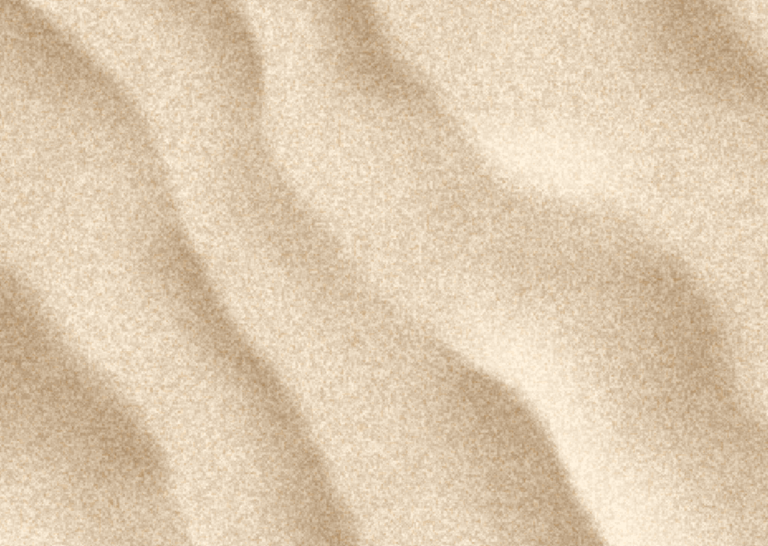
Give the GLSL for this texture, as a Shadertoy shader.

```glsl
float hash(vec2 p) {
    vec3 q = fract(p.xyx * 0.1031);
    q += dot(q, q.yzx + 33.33);
    return fract((q.x + q.y) * q.z);
}

float valueNoise(vec2 p) {
    vec2 cell = floor(p), f = fract(p);
    f = f * f * f * (f * (f * 6.0 - 15.0) + 10.0);
    return mix(mix(hash(cell), hash(cell + vec2(1, 0)), f.x),
               mix(hash(cell + vec2(0, 1)), hash(cell + vec2(1, 1)), f.x), f.y);
}

float fbm(vec2 p) {
    float sum = 0.0, gain = 0.5;
    for (int i = 0; i < 4; i++) {
        sum += gain * valueNoise(p);
        p = mat2(1.6, 1.2, -1.2, 1.6) * p + 17.3;
        gain *= 0.5;
    }
    return sum / 0.9375;
}

// Wind-blown ridges: a crisp crest, then a shadow fading down the lee slope
float duneTone(vec2 p) {
    float warp = 0.95 * valueNoise(p * 1.8 + 4.7) + 0.3 * valueNoise(p * 4.3 + 21.0);
    float ragged = 0.06 * fbm(p * 14.0 + 8.0);
    float phase = fract(dot(p, vec2(-0.78, -0.62)) * 2.8 + warp + ragged);

    float crestWidth = mix(0.1, 0.26, valueNoise(p * 2.6 + 51.0));
    float crest = smoothstep(0.0, crestWidth, phase);
    float shadow = crest * (1.0 - smoothstep(crestWidth * 0.8, 0.72, phase));
    float lit = smoothstep(0.5, 0.96, phase) + 1.0 - crest;

    // Ridges swell and die out along their length
    float depth = mix(0.3, 1.0, smoothstep(0.2, 0.65, valueNoise(p * 2.9 + 33.0)));
    float glare = smoothstep(0.45, 0.85, valueNoise(p * 3.1 + 72.0));
    return 0.74 - 0.48 * shadow * depth + lit * (0.04 + 0.2 * glare)
         + 0.18 * (fbm(p * 5.0 + 90.0) - 0.5);
}

void mainImage(out vec4 fragColor, in vec2 fragCoord) {
    vec2 p = fragCoord / iResolution.y;
    float tone = duneTone(p);

    // Grains: fine speckle over slightly coarser clumps
    float speckle = valueNoise(p * 195.0) - 0.5;
    float fine = valueNoise(p * 330.0 + 40.0) - 0.5;
    float clumps = valueNoise(p * 85.0 + 13.0) - 0.5;
    float grainStrength = mix(1.0, 0.6, smoothstep(0.75, 1.0, tone));
    tone += grainStrength * (0.36 * speckle + 0.24 * fine + 0.12 * clumps);

    vec3 shadeSand = vec3(0.69, 0.575, 0.44);
    vec3 paleSand = vec3(0.98, 0.925, 0.84);
    vec3 color = mix(shadeSand, paleSand, clamp(tone, -0.15, 1.08));

    // A few amber grains
    float amber = smoothstep(0.7, 0.95, valueNoise(p * 180.0 + 150.0));
    color -= amber * grainStrength * vec3(0.01, 0.035, 0.065);

    fragColor = vec4(color, 1.0);
}
```
